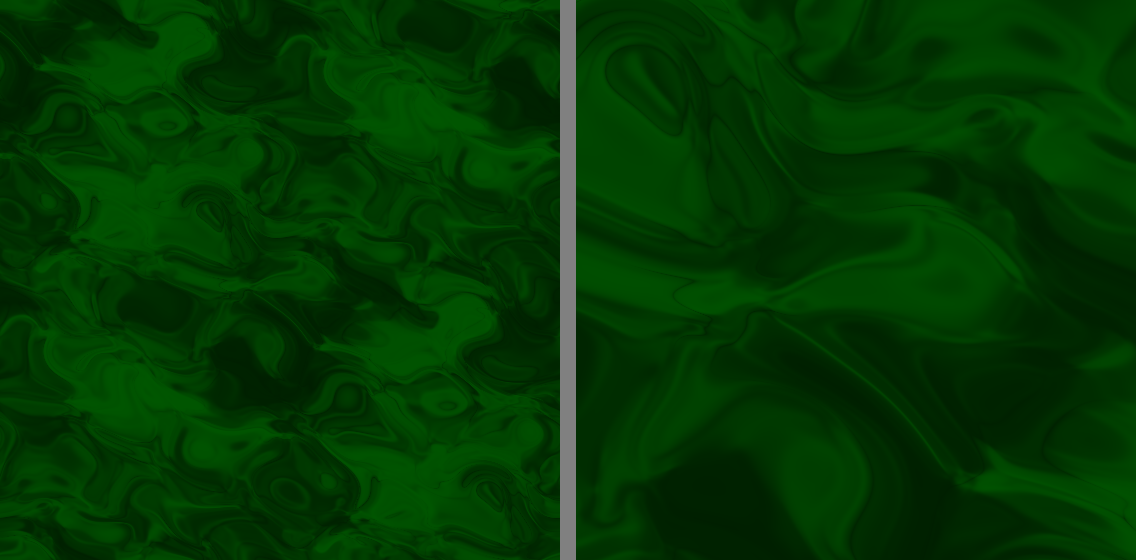
Left: the whole. Right: its middle third, enlarged.
Write a three.js fragment shader that draws this texture.

```glsl
// Dark green folded marble: smooth patches, streaks and thin dark creases.
// Layered sines with whole-number wave vectors bend the plane in three steps,
// then shade it, so every layer wraps at the canvas edges.
varying vec2 vUv;

const float TAU = 6.2831853;

float hash(float n) {
  return fract(sin(n * 12.9898) * 4375.85);
}

// Irregular noise of about unit deviation, stretched along a slight descent.
float waves(vec2 p, float frequency, float seed) {
  float sum = 0.0;
  for (int i = 0; i < 10; i++) {
    float id = seed * 17.0 + float(i);
    float angle = TAU * (float(i) + hash(id)) / 10.0;
    float radius = frequency * mix(0.6, 1.4, hash(id + 0.37));
    vec2 k = radius * vec2(0.75 * cos(angle) + 0.3 * sin(angle), 1.2 * sin(angle));
    k = floor(k + 0.5);
    // An even component sum also repeats the cloth on the half diagonal.
    k.x += mod(k.x + k.y, 2.0);
    sum += sin(TAU * (dot(k, p) + hash(id + 0.71)));
  }
  return sum / sqrt(5.0);
}

vec2 bend(vec2 p, float frequency, float seed) {
  return vec2(waves(p, frequency, seed), waves(p, frequency, seed + 1.0));
}

// Octaves of waves, from broad patches to fine streaks.
float patches(vec2 p) {
  float sum = 0.0;
  float gain = 1.0;
  float frequency = 3.0;
  for (int octave = 0; octave < 5; octave++) {
    sum += gain * waves(p, frequency, 11.0 + float(octave));
    gain *= 0.7;
    frequency *= 2.0;
  }
  return sum / 1.38;
}

void main() {
  // Fold the plane, broadly and then ever finer.
  vec2 folded = vUv + vec2(0.032, 0.022) * bend(vUv, 6.0, 1.0);
  folded += vec2(0.014, 0.009) * bend(folded, 13.0, 4.0);
  folded += vec2(0.005, 0.0035) * bend(folded, 26.0, 7.0);

  // Thin dark creases that fade in and out along their length.
  float crease = exp(-9.0 * abs(waves(folded, 7.0, 21.0)));
  crease *= smoothstep(-0.8, 0.8, waves(vUv, 6.0, 24.0));

  // Soft limits keep the patches flat and the darks from clipping.
  float tone = 0.6 * (patches(folded) + 0.08 - 1.2 * crease);
  float green = 0.23 + 0.12 * tone / sqrt(1.0 + tone * tone);
  gl_FragColor = vec4(0.0, green, 0.0, 1.0);
}
```
